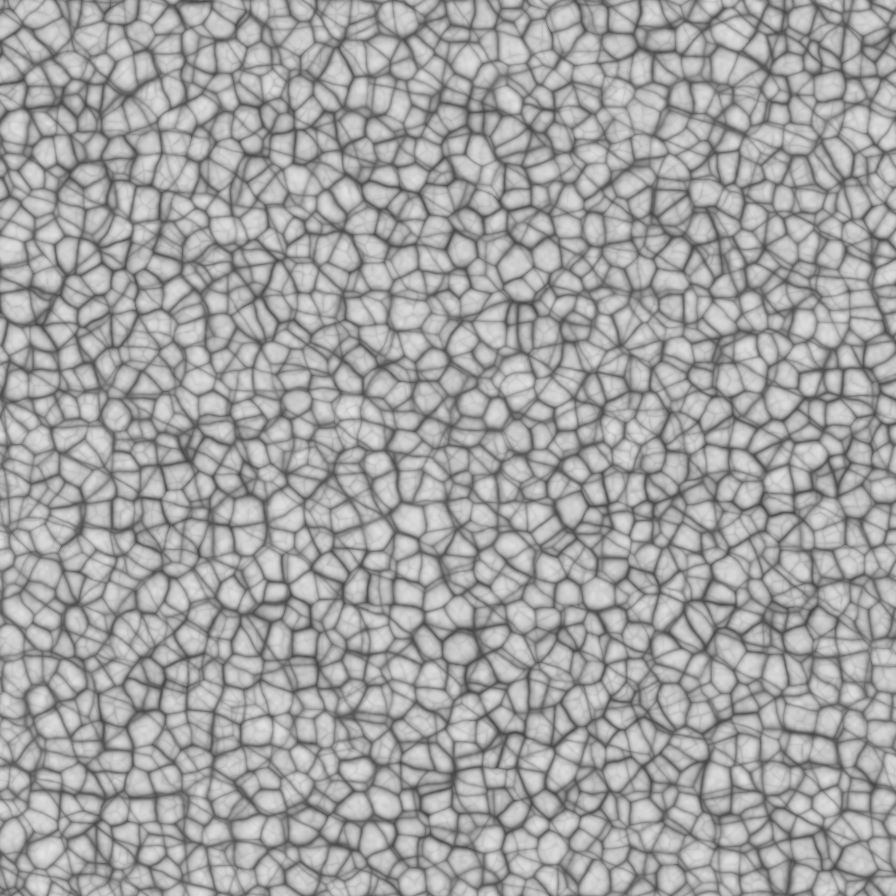
A WebGL 2 fragment shader for this texture:

```glsl
#version 300 es
precision highp float;
// Pale grey leather grain: soft pebbles parted by crossing dark creases.

#define PEBBLES 34.0       // main cells across the canvas
#define LONG_CELLS 21.0    // larger cells whose edges cut across pebbles
#define WRINKLES 62.0      // fine faint cells
#define CREASE_WIDTH 0.0023
#define CREASE_DEPTH 0.53
#define TOP_GREY 0.832
#define TONE_SPREAD 0.035
#define GRAIN 0.05
#define WARP 0.012
#define JITTER 0.88

uniform vec2 u_resolution;
out vec4 fragColor;

float hash(vec2 p) {
    return fract(sin(dot(p, vec2(127.1, 311.7))) * 43758.5453);
}

vec2 cellPoint(vec2 cell) {
    vec2 random = vec2(hash(cell), hash(cell + vec2(37.2, 91.4)));
    return cell + 0.5 + JITTER * (random - 0.5);
}

float noise(vec2 p) {
    vec2 i = floor(p), f = fract(p);
    f = f * f * (3.0 - 2.0 * f);
    return mix(mix(hash(i), hash(i + vec2(1, 0)), f.x),
               mix(hash(i + vec2(0, 1)), hash(i + vec2(1, 1)), f.x), f.y);
}

vec2 noise2(vec2 p) {
    return vec2(noise(p), noise(p + vec2(53.7, 17.3))) - 0.5;
}

mat2 rotation(float angle) {
    float c = cos(angle), s = sin(angle);
    return mat2(c, s, -s, c);
}

// Returns crease darkness (x) and a random tone of the cell (y).
vec2 creases(vec2 p, float width) {
    vec2 base = floor(p), nearestCell = base, nearest = vec2(0.0);
    float best = 1e3;
    for (int y = -1; y <= 1; y++)
    for (int x = -1; x <= 1; x++) {
        vec2 cell = base + vec2(x, y);
        vec2 offset = cellPoint(cell) - p;
        float d = dot(offset, offset);
        if (d < best) {
            best = d;
            nearest = offset;
            nearestCell = cell;
        }
    }
    // Each pair of cells shares an edge with its own strength and width.
    float light = 1.0;
    for (int y = -2; y <= 2; y++)
    for (int x = -2; x <= 2; x++) {
        if (x == 0 && y == 0) continue;
        vec2 cell = nearestCell + vec2(x, y);
        vec2 offset = cellPoint(cell) - p;
        vec2 across = offset - nearest;
        float d = dot(0.5 * (nearest + offset), across) / max(length(across), 1e-3);
        float vary = hash(cell + nearestCell + 7.3);
        float w = width * mix(0.75, 1.15, vary);
        float soft = sqrt(d * d + 0.12 * w * w) - 0.35 * w;
        light *= 1.0 - mix(0.38, 0.9, vary) * exp(-max(soft, 0.0) / w);
    }
    return vec2(1.0 - light, hash(nearestCell + 3.1));
}

void main() {
    vec2 uv = gl_FragCoord.xy / u_resolution.y;

    // Uneven stretching of the hide, with a slight wobble along creases.
    vec2 p = uv + WARP * noise2(uv * 5.0) + 0.005 * noise2(uv * 24.0)
           + 0.0035 * noise2(uv * 70.0);

    // Three crossing crease networks.
    vec2 slanted = rotation(0.6) * p * vec2(0.85, 1.15);
    vec2 pebble = creases(p * PEBBLES, CREASE_WIDTH * PEBBLES);
    vec2 cut = creases(slanted * LONG_CELLS + 11.0, CREASE_WIDTH * LONG_CELLS);
    vec2 fine = creases(rotation(1.1) * p * WRINKLES + 29.0,
                        0.6 * CREASE_WIDTH * WRINKLES);

    // Mild patches of deeper and shallower creasing.
    float pebbleDepth = mix(0.84, 1.06, noise(uv * 9.0 + 4.0));
    float cutDepth = mix(0.6, 0.95, noise(uv * 14.0 + 20.0));
    float fineDepth = mix(0.0, 0.3, noise(uv * 30.0 + 40.0));
    float light = (1.0 - min(pebble.x * pebbleDepth, 1.0))
                * (1.0 - cut.x * cutDepth) * (1.0 - fine.x * fineDepth);

    // Pebble tones and soft surface grain.
    float tone = TONE_SPREAD * (pebble.y + cut.y - 1.0);
    float grain = GRAIN * (noise(uv * 130.0) + noise(uv * 210.0 + 8.0) - 1.0);
    float grey = TOP_GREY - CREASE_DEPTH * (1.0 - light) + tone + grain;
    fragColor = vec4(vec3(clamp(grey, 0.0, 1.0)), 1.0);
}
```
